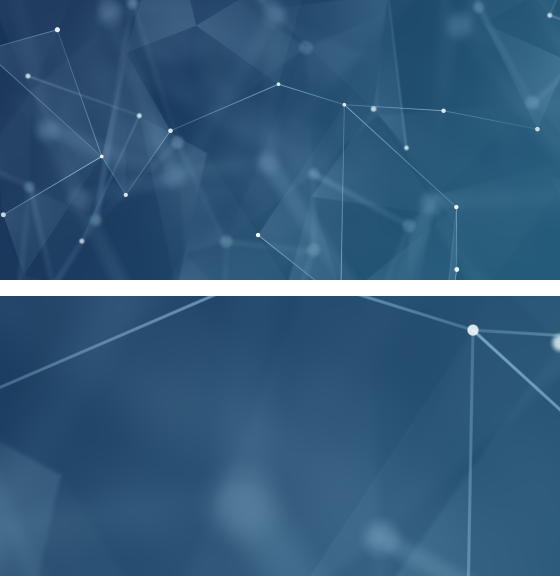
Top: the whole. Bottom: its middle third, enlarged.
Reproduce this background procedurally as a Shadertoy shader.

```glsl
// Plexus backdrop: a navy-to-teal gradient with drifting haze, overlaid by
// networks of dots, links and translucent facets. Each network is a rotated,
// jittered grid drawn at its own depth of field, from far blur to sharp focus.

const vec3 NAVY = vec3(0.085, 0.190, 0.335);
const vec3 TEAL = vec3(0.140, 0.355, 0.475);
const vec3 HAZE = vec3(0.42, 0.57, 0.70);
const vec3 LINK = vec3(0.66, 0.84, 0.95);
const vec3 SPARK = vec3(0.96, 1.0, 1.0);
const float HAZE_AMOUNT = 0.36;
const float HAZE_SCALE = 2.2;

struct Layer {
    float cell, angle, seed, density;      // grid layout
    float dotRadius, linkWidth, blur;      // sizes in canvas heights
    float dotAlpha, linkAlpha, facetAlpha; // opacities
};
const Layer FAR   = Layer(0.46, 0.5, 11.0, 0.75, 0.042, 0.028, 0.024, 0.14, 0.15, 0.07);
const Layer MID   = Layer(0.36, 1.1, 37.0, 0.70, 0.022, 0.011, 0.010, 0.22, 0.18, 0.08);
const Layer NEAR  = Layer(0.38, 0.3, 59.0, 0.65, 0.009, 0.004, 0.005, 0.85, 0.38, 0.15);
const Layer FOCUS = Layer(0.36, 0.8, 83.0, 0.70, 0.008, 0.0018, 0.001, 1.00, 0.75, 0.17);

vec2 hash2(vec2 p) {
    vec3 q = fract(p.xyx * vec3(0.1031, 0.1030, 0.0973));
    q += dot(q, q.yzx + 33.33);
    return fract((q.xx + q.yz) * q.zy);
}

mat2 rotation(float a) {
    return mat2(cos(a), sin(a), -sin(a), cos(a));
}

float gradientDot(vec2 corner, vec2 offset) {
    float a = 6.2832 * hash2(corner).x;
    return dot(vec2(cos(a), sin(a)), offset);
}

float gradientNoise(vec2 p) {
    vec2 i = floor(p), f = p - i;
    vec2 u = f * f * f * (f * (f * 6.0 - 15.0) + 10.0);
    vec2 e = vec2(1.0, 0.0);
    return mix(mix(gradientDot(i, f), gradientDot(i + e, f - e), u.x),
               mix(gradientDot(i + e.yx, f - e.yx), gradientDot(i + e.xx, f - e.xx), u.x), u.y);
}

float fbm(vec2 p) {
    float sum = 0.0, gain = 0.6;
    for (int i = 0; i < 3; i++) {
        sum += gain * gradientNoise(p);
        p = rotation(0.6) * p * 2.0 + 7.3;
        gain *= 0.5;
    }
    return sum;
}

float cover(float d, float size, float blur) {
    return 1.0 - smoothstep(size - blur, size + blur, d);
}

// Link that fades towards its second end.
float link(vec2 p, vec2 a, vec2 b, float width, float blur) {
    vec2 ab = b - a;
    float t = clamp(dot(p - a, ab) / dot(ab, ab), 0.0, 1.0);
    return cover(length(p - a - ab * t), width, blur) * mix(1.0, 0.4, t);
}

// Signed distance to line ab, positive on the side of c.
float side(vec2 p, vec2 a, vec2 b, vec2 c) {
    vec2 n = normalize(vec2(a.y - b.y, b.x - a.x));
    return dot(p - a, n) * sign(dot(c - a, n));
}

// Facet that is brightest at corner a.
float facet(vec2 p, vec2 a, vec2 b, vec2 c, float blur) {
    float d = min(side(p, a, b, c), min(side(p, b, c, a), side(p, c, a, b)));
    return smoothstep(-blur, blur, d) * exp(-4.0 * distance(p, a));
}

vec2 node(vec2 id, Layer l) {
    return (id + 0.08 + 0.84 * hash2(id + l.seed)) * l.cell;
}

float present(vec2 id, Layer l) {
    return step(hash2(id + l.seed + 140.0).x, l.density);
}

vec3 addNetwork(vec3 col, vec2 p, Layer l, float pixel) {
    p = rotation(l.angle) * p;
    vec2 home = floor(p / l.cell);
    float blur = max(l.blur, 0.6 * pixel);
    float facets = 0.0, links = 0.0, dots = 0.0;
    for (int y = -2; y <= 1; y++)
    for (int x = -2; x <= 1; x++) {
        vec2 id = home + vec2(x, y), right = id + vec2(1, 0), up = id + vec2(0, 1);
        vec2 a = node(id, l), b = node(right, l), c = node(up, l), d = node(id + 1.0, l);
        float hasA = present(id, l), hasB = present(right, l), hasC = present(up, l);
        vec2 r = hash2(id + l.seed + 310.0), s = hash2(id + l.seed + 470.0);

        facets += step(r.x, 0.35) * facet(p, a, b, c, blur)
                + step(r.y, 0.20) * facet(p, d, b, c, blur);
        float web = max(hasA * hasB * step(s.x, 0.6) * link(p, a, b, l.linkWidth, blur),
                    max(hasA * hasC * step(s.y, 0.6) * link(p, c, a, l.linkWidth, blur),
                        hasB * hasC * step(r.x, 0.5) * link(p, b, c, l.linkWidth, blur)));
        links = max(links, web * mix(0.35, 1.0, r.y));
        float radius = l.dotRadius * mix(0.8, 1.15, s.x);
        dots = max(dots, hasA * cover(distance(p, a), radius, blur) * mix(0.75, 1.0, s.y));
    }
    col = mix(col, LINK, min(facets, 1.5) * l.facetAlpha);
    col = mix(col, LINK, links * l.linkAlpha);
    return mix(col, mix(LINK, SPARK, l.dotAlpha), dots * l.dotAlpha);
}

float glow(vec2 p, vec2 center, float radius) {
    vec2 q = (p - center) / radius;
    return exp(-dot(q, q));
}

void mainImage(out vec4 fragColor, in vec2 fragCoord) {
    vec2 uv = fragCoord / iResolution.xy;
    vec2 p = fragCoord / iResolution.y;
    float pixel = 1.0 / iResolution.y;

    // Base gradient and haze
    vec3 col = mix(NAVY, TEAL, smoothstep(-0.1, 1.0, 0.85 * uv.x + 0.25 * (0.5 - uv.y)));
    float pools = glow(p, vec2(0.55, 0.70), 0.24) + glow(p, vec2(0.03, 0.50), 0.22)
                + 0.9 * glow(p, vec2(0.95, 0.50), 0.38) + 0.7 * glow(p, vec2(2.05, 0.58), 0.38);
    float mist = smoothstep(-0.40, 0.45, fbm(rotation(0.7) * p * vec2(1.0, 1.3) * HAZE_SCALE));
    col = mix(col, HAZE, HAZE_AMOUNT * mist * (0.06 + pools));

    // Networks from back to front
    col = addNetwork(col, p, FAR, pixel);
    col = addNetwork(col, p, MID, pixel);
    col = addNetwork(col, p, NEAR, pixel);
    col = addNetwork(col, p, FOCUS, pixel);
    fragColor = vec4(col, 1.0);
}
```
